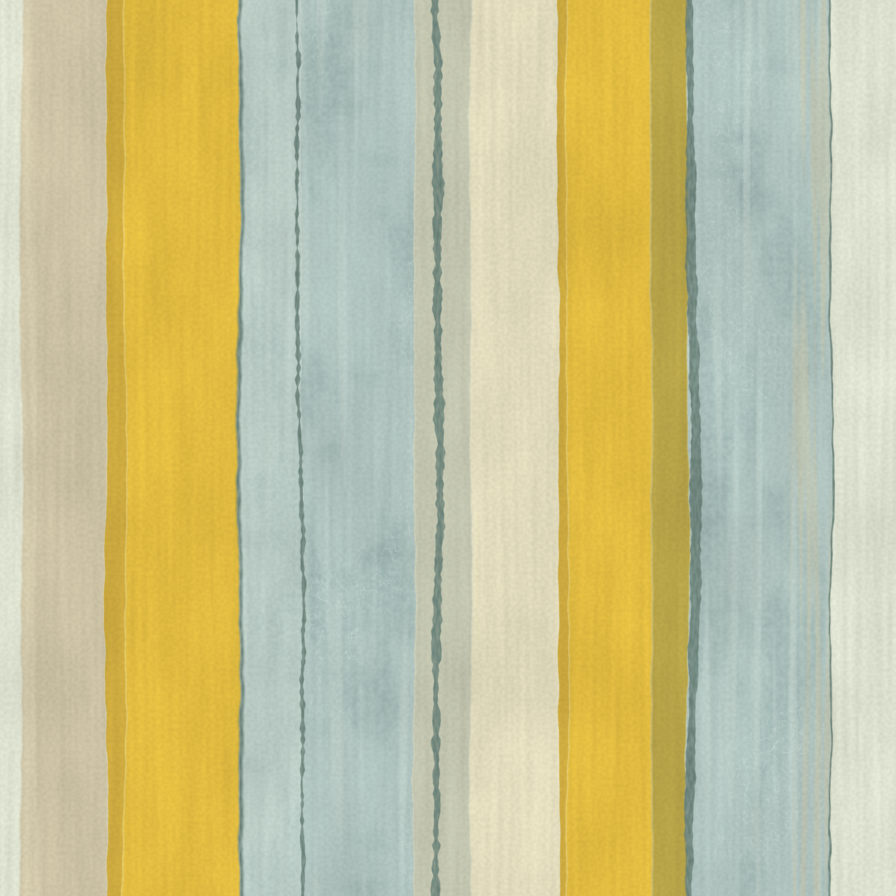
Give the GLSL for this pattern, as a Shadertoy shader.

```glsl
// Hand-painted vertical stripes in cream, ochre and weathered blue with inky seams.

const vec3 PALE   = vec3(0.865, 0.880, 0.810);
const vec3 BEIGE  = vec3(0.795, 0.755, 0.640);
const vec3 CREAM  = vec3(0.880, 0.855, 0.735);
const vec3 OCHRE  = vec3(0.880, 0.735, 0.255);
const vec3 UMBER  = vec3(0.800, 0.665, 0.250);
const vec3 OLIVE  = vec3(0.715, 0.640, 0.285);
const vec3 MIST   = vec3(0.735, 0.800, 0.775);
const vec3 BLUE   = vec3(0.690, 0.765, 0.745);
const vec3 SLATE  = vec3(0.600, 0.690, 0.675);
const vec3 SAGE   = vec3(0.755, 0.765, 0.680);
const vec3 INK    = vec3(0.410, 0.500, 0.465);

vec2 hash2(vec2 p) {
    vec3 q = fract(p.xyx * vec3(0.1031, 0.1030, 0.0973));
    q += dot(q, q.yzx + 33.33);
    return fract((q.xx + q.yz) * q.zy);
}

float gradAt(vec2 cell, vec2 offset) {
    float a = 6.2832 * hash2(cell).x;
    return dot(vec2(cos(a), sin(a)), offset);
}

float gradientNoise(vec2 p) {
    vec2 i = floor(p), f = fract(p);
    vec2 u = f * f * f * (f * (f * 6.0 - 15.0) + 10.0);
    vec2 e = vec2(1.0, 0.0);
    return mix(mix(gradAt(i, f), gradAt(i + e, f - e), u.x),
               mix(gradAt(i + e.yx, f - e.yx), gradAt(i + 1.0, f - 1.0), u.x), u.y);
}

float fbm(vec2 p) {
    float sum = 0.0, amp = 1.0;
    for (int i = 0; i < 4; i++) {
        sum += amp * gradientNoise(p);
        p = p * 2.03 + 17.3;
        amp *= 0.55;
    }
    return sum;
}

// Sideways drift of a hand-drawn edge
float wobble(float y, float seed) {
    return 0.0055 * gradientNoise(vec2(y * 4.0, seed)) + 0.0022 * gradientNoise(vec2(y * 35.0, seed));
}

float rightOf(vec2 p, float at, float aa) {
    return smoothstep(-aa, aa, p.x - at - wobble(p.y, at * 91.0));
}

vec3 band(vec3 base, vec3 paint, vec2 p, float left, float right, float aa) {
    return mix(base, paint, rightOf(p, left, aa) * (1.0 - rightOf(p, right, aa)));
}

// Ink seam of uneven width; beading pinches it into dots
vec3 seam(vec3 base, vec2 p, float at, float halfWidth, float beading, float aa) {
    float swell = 1.0 + 0.7 * gradientNoise(vec2(p.y * 12.0, at * 53.0))
                + beading * gradientNoise(vec2(p.y * 110.0, at * 71.0));
    float d = abs(p.x - at - wobble(p.y, at * 91.0)) - halfWidth * swell;
    float strength = 0.85 + 0.3 * gradientNoise(p * vec2(300.0, 90.0));
    return mix(base, INK, strength * (1.0 - smoothstep(-aa, aa, d)));
}

// Soft horizontal dabs scattered down one stripe
float dabs(vec2 p, float centre, float spread, float seed) {
    float sum = 0.0;
    for (int i = 0; i < 9; i++) {
        vec2 h = hash2(vec2(float(i) * 7.0 + 3.0, seed));
        vec2 d = p - vec2(centre + (h.x - 0.5) * spread, h.y);
        d += 0.012 * vec2(gradientNoise(p * 45.0), gradientNoise(p * 45.0 + 9.0));
        sum += exp(-dot(d * d, vec2(2200.0, 16000.0)));
        sum += 0.5 * exp(-dot(d * d, vec2(9000.0, 900.0)));
    }
    return min(sum, 1.0);
}

// Worn wash: dark pools, dry streaks, dabs and crackle
vec3 weather(vec3 base, vec2 p, float centre, float spread, float seed) {
    float pool = smoothstep(-0.05, 0.4, fbm(p * vec2(11.0, 5.0) + seed));
    float grit = 0.75 + 0.7 * gradientNoise(p * 130.0 + seed);
    float streak = smoothstep(0.08, 0.4, gradientNoise(vec2(p.x * 75.0, p.y * 2.5 + seed)));
    float vein = 1.0 - smoothstep(0.0, 0.07, abs(fbm(p * vec2(48.0, 34.0) + seed)));
    float cracked = smoothstep(0.0, 0.3, gradientNoise(p * vec2(7.0, 4.0) + seed * 3.0));
    vec3 col = mix(base, SLATE, 0.65 * pool * grit + 0.35 * dabs(p, centre, spread, seed));
    col = mix(col, MIST, 0.65 * streak);
    return mix(col, MIST * 1.03, 0.5 * vein * cracked);
}

void mainImage(out vec4 fragColor, in vec2 fragCoord) {
    vec2 p = fragCoord / iResolution.y;
    p.x = fract(p.x);
    float aa = 1.0 / iResolution.y;

    // Flat stripes and their overlaps, left to right
    vec3 col = PALE;
    col = band(col, BEIGE, p, 0.025, 0.118, aa * 2.0);
    col = band(col, mix(BEIGE, CREAM, 0.3), p, 0.025, 0.040, aa * 2.0);
    col = band(col, UMBER, p, 0.118, 0.138, aa);
    col = band(col, OCHRE, p, 0.138, 0.267, aa * 2.0);
    col = band(col, mix(MIST, weather(MIST, p, 0.30, 0.05, 4.0), 0.4), p, 0.267, 0.337, aa);
    col = band(col, weather(BLUE, p, 0.40, 0.08, 11.0), p, 0.337, 0.463, aa);
    col = band(col, SAGE, p, 0.463, 0.526, aa * 2.0);
    col = band(col, CREAM, p, 0.526, 0.622, aa * 2.0);
    col = band(col, UMBER, p, 0.622, 0.634, aa);
    col = band(col, OCHRE, p, 0.634, 0.727, aa * 2.0);
    col = band(col, OLIVE, p, 0.727, 0.768, aa * 2.0);
    col = band(col, weather(BLUE, p, 0.83, 0.08, 23.0), p, 0.768, 0.928, aa);
    float dryBrush = smoothstep(-0.1, 0.3, gradientNoise(vec2(p.x * 130.0, p.y * 3.0)));
    col = band(col, mix(col, SAGE, 0.7 * dryBrush), p, 0.885, 0.928, aa * 4.0);

    // Dark seams, some bowed
    float bow = sin(3.1416 * p.y);
    col = seam(col, p, 0.268, 0.0022, 0.3, aa * 2.0);
    col = seam(col, p, 0.336 - 0.005 * p.y * p.y, 0.0019, 1.4, aa);
    col = seam(col, p, 0.485 + 0.004 * bow, 0.0042, 0.7, aa);
    col = seam(col, p, 0.769 + 0.007 * bow, 0.0035 + 0.0025 * bow, 0.3, aa);
    col = seam(col, p, 0.928, 0.0010, 0.4, aa);

    // Brushed paint: broad mottling, long bristle marks, paper grain
    float mottle = fbm(p * vec2(9.0, 6.0) + 40.0);
    float bristle = gradientNoise(vec2(p.x * 150.0, p.y * 5.0));
    float grain = gradientNoise(p * 240.0);
    col *= 1.0 + 0.045 * mottle + 0.045 * bristle + 0.045 * grain;
    fragColor = vec4(col, 1.0);
}
```
